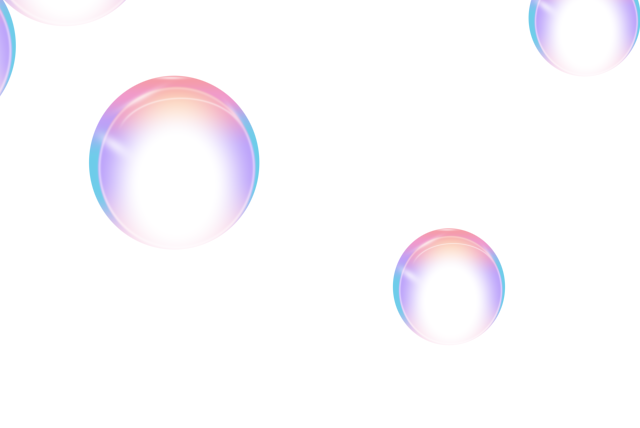
Write a WebGL 1 fragment shader that draws this background.

```glsl
precision highp float;

uniform vec2 u_resolution;

// Bubble sizes, in units of canvas height
const vec2 LARGE = vec2(0.199, 0.203);
const vec2 SMALL = vec2(0.131, 0.1365);

// Film colours
const vec3 WHITE = vec3(1.0);
const vec3 LAVENDER = vec3(0.73, 0.63, 0.98);
const vec3 PINK = vec3(0.94, 0.60, 0.80);
const vec3 CORAL = vec3(0.96, 0.61, 0.65);
const vec3 PEACH = vec3(0.98, 0.77, 0.65);
const vec3 BLUSH = vec3(0.97, 0.80, 0.88);
const vec3 CYAN = vec3(0.40, 0.82, 0.91);

// Shape of the clear core and the inner shell, in bubble radii
const vec2 CORE_CENTER = vec2(0.03, -0.25);
const vec2 CORE_RADII = vec2(0.95, 1.20);
const vec2 SHELL_CENTER = vec2(0.03, -0.06);
const vec2 SHELL_RADII = vec2(0.92, 0.93);

float bell(float x, float width) {
  float t = x / width;
  return exp(-t * t);
}

float ellipse(vec2 q, vec2 center, vec2 radii) {
  return length((q - center) / radii);
}

float spot(vec2 q, vec2 center, vec2 radii, float angle) {
  vec2 d = q - center;
  float c = cos(angle), s = sin(angle);
  d = vec2(c * d.x + s * d.y, c * d.y - s * d.x) / radii;
  return exp(-dot(d, d));
}

vec3 soapFilm(vec2 q) {
  // Tinted body around a clear core
  float body = smoothstep(0.45, 1.02, ellipse(q, CORE_CENTER, CORE_RADII));
  vec3 tint = mix(BLUSH, LAVENDER, smoothstep(-0.85, -0.15, q.y));
  tint = mix(tint, PINK, smoothstep(0.15, 0.65, q.y));
  float crown = smoothstep(0.2, 0.6, q.y) * bell(q.x - 0.03, 0.52);
  tint = mix(tint, mix(PEACH, CORAL, smoothstep(0.65, 1.0, q.y)), crown);
  vec3 color = mix(WHITE, tint, body);

  // Saturated crescents between shell and rim
  float shell = ellipse(q, SHELL_CENTER, SHELL_RADII);
  float side = step(0.0, q.x);
  float lift = mix(0.0, 0.25, side);
  float cyanBand = smoothstep(0.48, 0.05, q.y - lift)
                 * smoothstep(-0.95, -0.35, q.y - lift * 0.5);
  vec3 rim = mix(LAVENDER, PINK, smoothstep(0.45, 0.78, q.y));
  rim = mix(rim, CORAL, smoothstep(0.75, 0.98, q.y));
  rim = mix(rim, CYAN, cyanBand * smoothstep(0.5, 0.85, abs(q.x)));
  float crescent = smoothstep(0.985, 1.02, shell) * smoothstep(-0.95, -0.3, q.y);
  color = mix(color, rim, crescent * 0.9);

  // Thin reflections along the shell and across the crown
  float line = bell(shell - 0.985, 0.018);
  color = mix(color, WHITE, line * mix(0.42, 0.25, smoothstep(0.2, 0.7, q.y)));
  float arch = ellipse(q, vec2(0.08, 0.28), vec2(0.74, 0.46));
  float archFade = smoothstep(0.35, 0.6, q.y);
  color = mix(color, WHITE, 0.4 * archFade * bell(arch - 1.0, 0.025));

  // Soft glints
  float glint = 0.65 * spot(q, vec2(-0.70, 0.20), vec2(0.20, 0.07), -0.6);
  glint += 0.55 * spot(q, vec2(-0.40, 0.74), vec2(0.24, 0.035), 0.48);
  glint += 0.60 * spot(q, vec2(-0.04, 0.975), vec2(0.17, 0.018), 0.0);
  glint += 0.35 * spot(q, vec2(0.70, 0.58), vec2(0.14, 0.03), -0.9);
  return mix(color, WHITE, min(glint, 1.0));
}

vec3 addBubble(vec3 backdrop, vec2 p, vec2 center, vec2 radii) {
  vec2 q = (p - center) / radii;
  float edgePixels = (1.0 - length(q)) * radii.y * u_resolution.y;
  float coverage = smoothstep(-0.8, 0.8, edgePixels);
  return mix(backdrop, soapFilm(q), coverage);
}

void main() {
  vec2 p = gl_FragCoord.xy / u_resolution.y;
  vec3 color = WHITE;
  color = addBubble(color, p, vec2(-0.162, 0.893), LARGE);
  color = addBubble(color, p, vec2(0.152, 1.142), LARGE);
  color = addBubble(color, p, vec2(0.407, 0.620), LARGE);
  color = addBubble(color, p, vec2(1.049, 0.330), SMALL);
  color = addBubble(color, p, vec2(1.366, 0.958), SMALL);
  gl_FragColor = vec4(color, 1.0);
}
```
